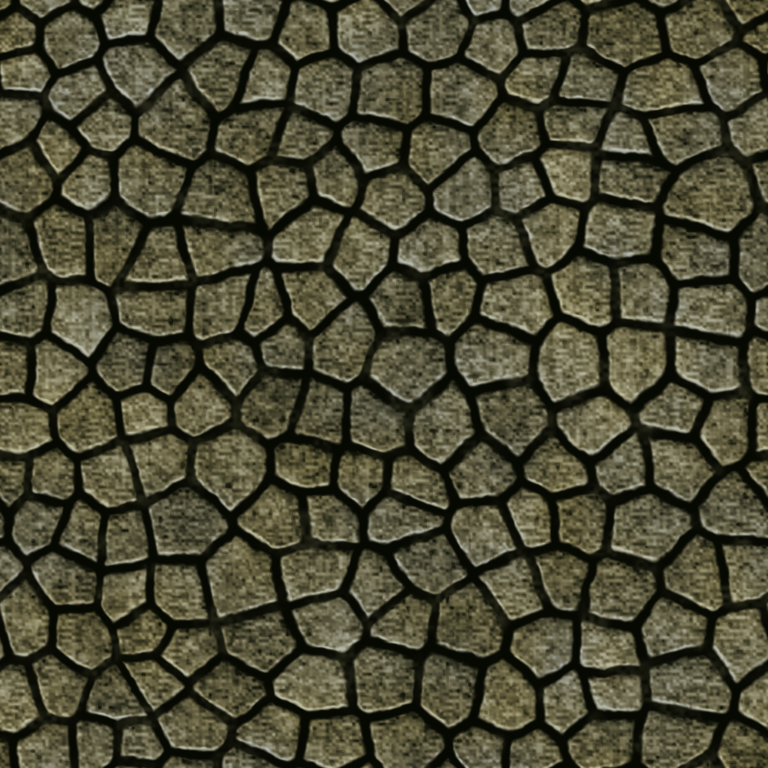
This texture is drawn by a WebGL 1 fragment shader. Its source:

```glsl
precision highp float;
// Mossy cobblestones: a staggered, jittered Voronoi grid that wraps at the borders.
// Smoothed edge distances carve dark joints and light the lower rim of each stone;
// layered periodic noise adds stains, grit and pits.
uniform vec2 u_resolution;

#define GRID vec2(12.0, 14.0)   // stones per tile, even row count
#define JITTER 0.68             // irregularity of the stones
#define JOINT 0.0040            // half width of the dark joints
#define BEVEL 0.0040            // softness of the stone border
#define ROUNDING 0.0018         // corner rounding
#define RIM_LIGHT 0.62          // strength of the lit lower rim
#define RIM_SHADE 0.35          // strength of the shaded upper rim
#define STAIN 0.60              // contrast of the broad stains
#define GRIT 0.95               // contrast of the fine grain
#define BRIGHTNESS 0.43         // mean tone of the stones

const vec3 JOINT_BLACK = vec3(0.025, 0.033, 0.008);
const vec3 STONE_DARK = vec3(0.19, 0.19, 0.12);
const vec3 STONE_MID = vec3(0.43, 0.41, 0.29);
const vec3 STONE_PALE = vec3(0.65, 0.65, 0.56);
const vec2 LIGHT_DIR = vec2(-0.39, -0.92);

float hash(vec2 p) {
  return fract(sin(dot(p, vec2(127.1, 311.7))) * 43758.5453);
}

// Value noise with a whole number of cells per tile.
float noise(vec2 uv, float cells) {
  vec2 p = uv * cells;
  vec2 i = floor(p);
  vec2 f = p - i;
  f = f * f * (3.0 - 2.0 * f);
  vec2 a = mod(i, cells) + cells;
  vec2 b = mod(i + 1.0, cells) + cells;
  return mix(mix(hash(a), hash(vec2(b.x, a.y)), f.x),
             mix(hash(vec2(a.x, b.y)), hash(b), f.x), f.y);
}

// Centre of the stone in a grid cell, in tile units.
vec2 stoneCentre(vec2 cell) {
  vec2 id = mod(cell, GRID);
  vec2 jitter = vec2(hash(id + 3.1), hash(id + 57.3)) - 0.5;
  float stagger = 0.5 * mod(id.y, 2.0) - 0.25;
  return (cell + 0.5 + vec2(stagger, 0.0) + JITTER * jitter) / GRID;
}

// Grid cell of the nearest stone.
vec2 nearestStone(vec2 uv) {
  vec2 base = floor(uv * GRID);
  vec2 best = base;
  float bestDist = 10.0;
  for (int y = -2; y <= 2; y++) {
    for (int x = -2; x <= 2; x++) {
      vec2 cell = base + vec2(float(x), float(y));
      float d = distance(uv, stoneCentre(cell));
      if (d < bestDist) {
        bestDist = d;
        best = cell;
      }
    }
  }
  return best;
}

// xy: outward direction of the closest border, z: smoothed distance to it.
vec3 stoneBorder(vec2 uv, vec2 cell) {
  vec2 centre = stoneCentre(cell);
  vec2 direction = vec2(0.0);
  float total = 0.0;
  for (int y = -2; y <= 2; y++) {
    for (int x = -2; x <= 2; x++) {
      if (x == 0 && y == 0) continue;
      vec2 other = stoneCentre(cell + vec2(float(x), float(y)));
      vec2 outward = normalize(other - centre);
      float d = dot(0.5 * (centre + other) - uv, outward);
      float weight = exp(-d / ROUNDING);
      direction += weight * outward;
      total += weight;
    }
  }
  return vec3(direction / total, -ROUNDING * log(total));
}

float gritHeight(vec2 uv) {
  return 0.55 * noise(uv, 230.0) + 0.45 * noise(uv, 117.0);
}

vec3 stoneColour(float tone) {
  vec3 lower = mix(STONE_DARK, STONE_MID, clamp(2.0 * tone, -0.5, 1.0));
  return mix(lower, STONE_PALE, clamp(2.0 * tone - 1.0, 0.0, 1.3));
}

void main() {
  vec2 uv = gl_FragCoord.xy / u_resolution;

  // Uneven layout and slightly wobbly borders
  vec2 broad = vec2(noise(uv, 4.0), noise(uv, 5.0)) - 0.5;
  vec2 wobble = vec2(noise(uv, 43.0), noise(uv, 47.0)) - 0.5;
  vec2 warped = uv + 0.03 * broad + 0.005 * wobble;
  vec2 cell = nearestStone(warped);
  vec3 border = stoneBorder(warped, cell);
  float facing = dot(border.xy, LIGHT_DIR);
  float edge = border.z + 0.0014 * facing + 0.0018 * (noise(uv, 150.0) - 0.5);

  // Stains, per-stone tone and embossed grit
  float stain = 0.45 * noise(uv, 9.0) + 0.35 * noise(uv, 27.0) + 0.2 * noise(uv, 61.0);
  float grit = gritHeight(uv);
  float relief = grit - gritHeight(uv - 0.0025 * LIGHT_DIR);
  float pits = smoothstep(0.68, 0.92, noise(uv, 139.0));
  float tone = BRIGHTNESS + STAIN * (stain - 0.5) + GRIT * (grit - 0.5);
  tone += 0.35 * relief - 0.25 * pits + 0.2 * (hash(mod(cell, GRID) + 19.7) - 0.45);

  // Lit lower rim, shaded upper rim
  float rim = smoothstep(JOINT, JOINT + 0.003, edge)
            * (1.0 - smoothstep(JOINT + 0.0035, JOINT + 0.0085, edge));
  float shade = 1.0 - smoothstep(JOINT, JOINT + 0.014, edge);
  tone += RIM_LIGHT * rim * max(facing, 0.0) * (0.55 + 0.8 * noise(uv, 35.0));
  tone -= RIM_SHADE * shade * max(-facing, 0.0);

  // Warm and cool patches, then joints with a little moss
  vec3 stone = stoneColour(tone);
  stone *= 1.0 + (noise(uv, 15.0) - 0.5) * vec3(0.08, 0.03, -0.16);
  float moss = smoothstep(0.5, 0.9, noise(uv, 31.0)) * noise(uv, 170.0);
  vec3 joint = mix(JOINT_BLACK, STONE_DARK, 0.8 * moss);
  float pixel = 0.5 / u_resolution.y;
  float mask = smoothstep(JOINT - pixel, JOINT + BEVEL + pixel, edge);
  gl_FragColor = vec4(mix(joint, stone, mask), 1.0);
}
```
